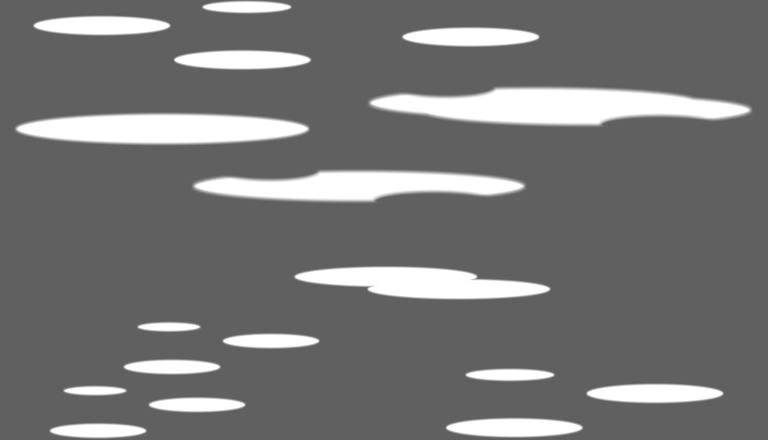
This background is drawn by a WebGL 2 fragment shader. Its source:

```glsl
#version 300 es
precision highp float;
// Flat white clouds drifting over plain grey. Every cloud is a soft ellipse;
// small ones come in repeated trios, the long ones are merged ellipses with
// bites taken out. Lengths are in percent of the canvas height.

uniform vec2 u_resolution;
out vec4 fragColor;

const vec3 SKY_GREY = vec3(0.378);
const vec3 CLOUD_WHITE = vec3(1.0);

// Coverage of an axis-aligned ellipse with an edge of half-width soft.
float ellipse(vec2 p, vec2 center, vec2 radii, float soft) {
    vec2 d = p - center;
    float k = length(d / radii);
    float gradient = max(length(d / (radii * radii)), 1e-4);
    float dist = k < 0.01 ? -radii.y : k * (k - 1.0) / gradient;
    return 1.0 - smoothstep(-soft, soft, dist);
}

// One small cloud with two wider ones below; a negative scale.x mirrors it.
float trio(vec2 p, vec2 origin, vec2 scale, float soft) {
    float cover = 0.0;
    for (int i = 0; i < 3; i++) {
        vec2 offset = i == 0 ? vec2(0.0) : i == 1 ? vec2(23.2, -3.2) : vec2(0.7, -9.1);
        vec2 radii = i == 0 ? vec2(7.05, 1.0) : vec2(10.9, 1.6);
        cover = max(cover, ellipse(p, origin + offset * scale, radii * abs(scale), soft));
    }
    return cover;
}

// Two equal ellipses, the second one moved by shift.
float pair(vec2 p, vec2 center, vec2 shift, vec2 radii, float soft) {
    return max(ellipse(p, center, radii, soft),
               ellipse(p, center + shift, radii, soft));
}

// A long cloud bitten at its upper left and lower right.
float bittenCloud(vec2 p, vec2 center, vec2 shift, float soft) {
    float body = pair(p, center, shift, vec2(37.5, 3.4), soft);
    float upperBite = ellipse(p, center + vec2(-20.2, 3.4), vec2(10.9, 2.05), soft);
    float lowerBite = ellipse(p, center + shift + vec2(16.8, -3.3), vec2(13.2, 2.05), soft);
    return body * (1.0 - upperBite) * (1.0 - lowerBite);
}

void main() {
    vec2 p = 100.0 * gl_FragCoord.xy / u_resolution.y;
    float pixel = 100.0 / u_resolution.y;
    float crisp = max(0.36, 0.75 * pixel);
    float hazy = max(0.7, pixel);
    float cover = 0.0;

    // Small trios, stepping down to the left
    for (int i = 0; i < 2; i++) {
        vec2 origin = vec2(38.4, 25.7) + float(i) * vec2(-16.8, -14.5);
        cover = max(cover, trio(p, origin, vec2(1.0), crisp));
    }

    // Larger trios in opposite corners, mirrored
    for (int i = 0; i < 2; i++) {
        float side = float(i);
        vec2 origin = mix(vec2(56.1, 98.4), vec2(115.9, 14.8), side);
        vec2 scale = vec2(mix(-1.42, 1.42, side), 1.32);
        cover = max(cover, trio(p, origin, scale, crisp));
    }

    // Single clouds and the overlapping pair
    cover = max(cover, ellipse(p, vec2(107.0, 91.6), vec2(15.5, 2.1), crisp));
    cover = max(cover, ellipse(p, vec2(36.9, 70.7), vec2(33.2, 3.4), 0.8 * hazy));
    cover = max(cover, pair(p, vec2(87.7, 37.1), vec2(16.6, -2.8), vec2(20.7, 2.25), crisp));

    // Long bitten clouds
    cover = max(cover, bittenCloud(p, vec2(81.6, 57.7), vec2(0.0), hazy));
    cover = max(cover, bittenCloud(p, vec2(121.6, 76.6), vec2(11.4, -1.6), hazy));

    fragColor = vec4(mix(SKY_GREY, CLOUD_WHITE, cover), 1.0);
}
```
